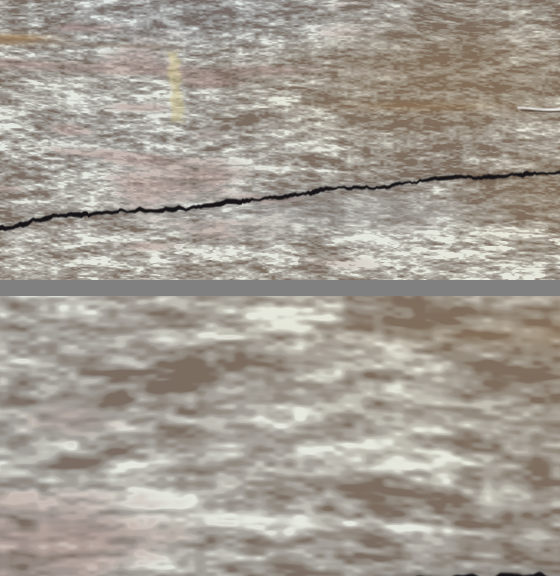
Top: the whole. Bottom: its middle third, enlarged.
Reproduce this texture procedurally as a Shadertoy shader.

```glsl
// Weathered painted wood with fine horizontal grain, faded stains and one long dark crack.

const vec3 BROWN = vec3(0.49, 0.43, 0.38);
const vec3 TAUPE = vec3(0.58, 0.55, 0.51);
const vec3 GREY = vec3(0.65, 0.63, 0.60);
const vec3 PALE = vec3(0.75, 0.74, 0.70);
const vec3 CHALK = vec3(0.90, 0.91, 0.87);
const vec3 CRACK = vec3(0.09, 0.08, 0.09);
const vec3 OCHRE = vec3(0.62, 0.46, 0.27);
const vec3 ROSE = vec3(0.62, 0.47, 0.45);
const vec3 STRAW = vec3(0.76, 0.72, 0.56);

float hash(vec2 p) {
    return fract(sin(dot(p, vec2(127.1, 311.7))) * 43758.5453);
}

// Value noise, roughly -2.4 to 2.4 with unit deviation
float noise(vec2 p) {
    vec2 i = floor(p), f = fract(p);
    f = f * f * (3.0 - 2.0 * f);
    float low = mix(hash(i), hash(i + vec2(1, 0)), f.x);
    float high = mix(hash(i + vec2(0, 1)), hash(i + vec2(1, 1)), f.x);
    return (mix(low, high, f.y) - 0.5) * 4.8;
}

// Soft elliptical patch
float blob(vec2 p, vec2 center, vec2 radius) {
    vec2 d = (p - center) / radius;
    return exp(-dot(d, d));
}

// Soft-edged rectangle
float patchBox(vec2 p, vec2 center, vec2 halfSize, float blur) {
    vec2 d = abs(p - center) - halfSize;
    return 1.0 - smoothstep(-blur, blur, max(d.x, d.y));
}

// Streaks from broad weathering down to single fibres
float grain(vec2 p) {
    float sum = 0.36 * noise(p * vec2(2.5, 9.0));
    sum += 0.38 * noise(p * vec2(7.0, 30.0) + 17.0);
    sum += 0.46 * noise(p * vec2(16.0, 72.0) + 31.0);
    sum += 0.46 * noise(p * vec2(36.0, 125.0) + 53.0);
    return sum + 0.34 * noise(p * vec2(85.0, 190.0) + 71.0);
}

// Wood colour for a tone, where zero is the middle grey
vec3 woodColor(float tone) {
    vec3 c = mix(BROWN, TAUPE, smoothstep(-1.75, -0.7, tone));
    c = mix(c, GREY, smoothstep(-0.75, 0.05, tone));
    c = mix(c, PALE, smoothstep(0.0, 0.8, tone));
    return mix(c, CHALK, smoothstep(0.75, 1.75, tone));
}

// Height of the crack: a slow rise with jogs and small teeth
float crackHeight(float x) {
    float jogs = 0.006 * noise(vec2(x * 5.0, 3.0));
    float steps = 0.005 * smoothstep(-0.15, 0.15, noise(vec2(x * 11.0, 8.0)));
    float teeth = 0.0018 * noise(vec2(x * 42.0, 5.0)) + 0.001 * noise(vec2(x * 110.0, 9.0));
    return 0.193 + 0.104 * x + jogs + steps + teeth;
}

void mainImage(out vec4 fragColor, in vec2 fragCoord) {
    vec2 p = fragCoord / iResolution.y;
    float aa = 1.0 / iResolution.y;

    // Gently wavy fibres
    vec2 q = p + vec2(0.0, 0.006 * noise(p * vec2(3.0, 5.0)) + 0.03 * p.x);
    float fibre = grain(q);

    // Bare brown wood to the upper right, worn paint to the left
    float bare = blob(p, vec2(1.65, 0.72), vec2(0.62, 0.23));
    bare = max(bare, 0.8 * blob(p, vec2(1.95, 0.3), vec2(0.3, 0.22)));
    float worn = blob(p, vec2(0.4, 0.52), vec2(0.62, 0.3));
    float smoothBand = blob(p, vec2(1.15, 0.24), vec2(0.55, 0.09));
    float tone = fibre * (1.0 - 0.3 * bare - 0.4 * smoothBand);
    tone += 0.05 + 0.5 * worn - 0.8 * bare - 0.15 * smoothBand;

    // Chalky flakes along the lower edge
    float flakeZone = 1.0 - smoothstep(0.02, 0.2, p.y - 0.06 * p.x);
    float flakes = noise(q * vec2(9.0, 30.0) + 90.0) + 0.5 * noise(q * vec2(35.0, 95.0));
    tone += 1.1 * flakeZone * smoothstep(0.1, 0.5, flakes);

    // Faint upright paint marks
    tone += 0.5 * patchBox(p, vec2(0.83, 0.34), vec2(0.03, 0.18), 0.03);
    tone += 0.45 * blob(p, vec2(1.4, 0.7), vec2(0.1, 0.035));

    vec3 color = woodColor(tone);
    float cool = blob(p, vec2(0.7, 0.95), vec2(0.75, 0.14)) + 0.5 * worn + 0.5 * smoothBand;
    color += vec3(0.02, -0.002, -0.035) * bare + vec3(-0.025, -0.005, 0.025) * cool;

    // Rose and ochre stains follow the grain
    float roseSpots = smoothstep(0.7, 2.2, noise(q * vec2(4.0, 22.0) + 140.0) + 0.4 * fibre);
    color = mix(color, ROSE, 0.42 * roseSpots * (1.0 - smoothstep(0.9, 1.6, p.x)));
    float ochre = blob(p, vec2(0.04, 0.86), vec2(0.13, 0.018));
    ochre += 0.35 * blob(p, vec2(1.5, 0.62), vec2(0.3, 0.018));
    color = mix(color, OCHRE, 0.75 * ochre);
    float seam = patchBox(q, vec2(0.32, 0.857), vec2(0.33, 0.006), 0.008);
    color = mix(color, BROWN, 0.6 * seam);
    vec2 mark = p + vec2(0.06 * (p.y - 0.7) + 0.004 * noise(p * 45.0), 0.0);
    color = mix(color, STRAW + 0.05 * fibre, 0.7 * patchBox(mark, vec2(0.625, 0.69), vec2(0.02, 0.125), 0.012));

    // Pale splinter with its shadow
    vec2 splinter = p - vec2(0.0, 0.003 * sin(p.x * 28.0));
    color = mix(color, BROWN * 0.6, 0.7 * patchBox(splinter, vec2(1.94, 0.604), vec2(0.08, 0.003), 0.003));
    color = mix(color, vec3(0.94), patchBox(splinter, vec2(1.93, 0.612), vec2(0.08, 0.003), 0.002 + aa));

    // Crack with a soft shaded rim
    float halfWidth = 0.0062 + 0.0013 * noise(vec2(p.x * 24.0, 12.0));
    halfWidth *= mix(1.0, 0.55, smoothstep(1.85, 2.0, p.x));
    float gap = abs(p.y - crackHeight(p.x)) - halfWidth;
    color *= 1.0 - 0.2 * exp(-max(gap, 0.0) / 0.005);
    color = mix(CRACK, color, smoothstep(-0.001 - aa, 0.001 + aa, gap));

    fragColor = vec4(clamp(color, 0.0, 1.0), 1.0);
}
```
